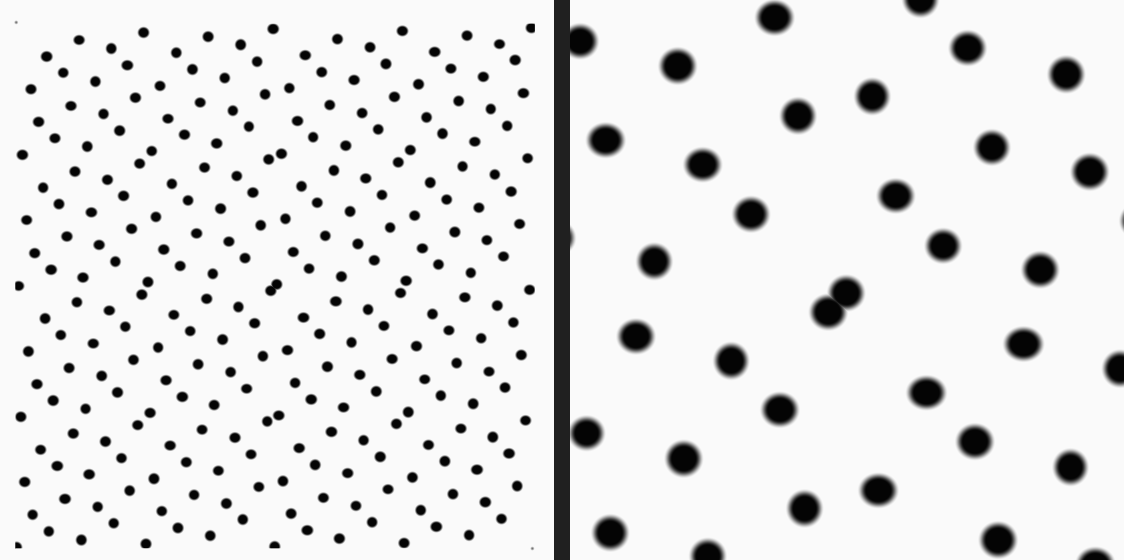
Left: the whole. Right: its middle third, enlarged.
A WebGL 2 fragment shader for this pattern:

```glsl
#version 300 es
precision highp float;
// Draws 256 soft black dots spread evenly by a bit-reversal (Hammersley) sequence.

uniform vec2 u_resolution;
out vec4 fragColor;

const vec3 PAPER = vec3(0.982);
const vec3 INK = vec3(0.015);

const int DOT_COUNT = 256;
const int REACH = 6;                       // neighbouring columns that can touch a pixel
const vec2 FIELD_ORIGIN = vec2(0.0300, 0.0221);
const vec2 FIELD_SIZE = vec2(0.9330, 0.9355);
const float TILT = -0.0033;                // slight drop from left to right
const vec2 CROP_MIN = vec2(0.0276, 0.0208);
const vec2 CROP_MAX = vec2(0.9655, 0.9580);
const float CROP_SOFTNESS = 0.0012;

const float CORE_RADIUS = 0.0065;          // solid black inside, in canvas heights
const float HALO_RADIUS = 0.0119;          // fully paper outside
const float SIZE_VARIATION = 0.0006;
const float STRETCH = 1.03;                // dots are a little wider than tall
const float STRETCH_VARIATION = 0.10;
const float JITTER = 0.0012;

const vec2 SPECK_TOP_LEFT = vec2(0.0293, 0.9600);
const vec2 SPECK_BOTTOM_RIGHT = vec2(0.9610, 0.0205);
const float SPECK_RADIUS = 0.0045;
const float SPECK_STRENGTH = 0.55;

float hash(vec2 p) {
    return fract(sin(dot(p, vec2(12.9898, 78.233))) * 43758.5453);
}

// Mirrors the binary digits of n about the point: 1 -> 1/2, 2 -> 1/4, 3 -> 3/4 ...
float radicalInverse(int n) {
    float value = 0.0;
    float digit = 0.5;
    for (int bit = 0; bit < 8; bit++) {
        value += digit * float(n & 1);
        n >>= 1;
        digit *= 0.5;
    }
    return value;
}

vec2 dotCenter(int n) {
    float along = float(n) / float(DOT_COUNT);
    vec2 center = FIELD_ORIGIN + FIELD_SIZE * vec2(along, radicalInverse(n));
    return center + vec2(0.0, TILT * along);
}

// Ink amount of dot n, with a small change of place, size and proportion.
float dotInk(vec2 uv, int n, float aspect) {
    float id = float(n);
    vec2 wobble = vec2(hash(vec2(id, 1.0)), hash(vec2(id, 2.0))) - 0.5;
    float stretch = STRETCH + STRETCH_VARIATION * (hash(vec2(id, 3.0)) - 0.5);
    float grow = SIZE_VARIATION * (hash(vec2(id, 4.0)) - 0.5);

    vec2 offset = (uv - dotCenter(n)) * vec2(aspect, 1.0) - JITTER * wobble;
    float dist = length(offset * vec2(1.0 / stretch, stretch)) - grow;
    return 1.0 - smoothstep(CORE_RADIUS, HALO_RADIUS, dist);
}

float speckInk(vec2 uv, vec2 center, float aspect) {
    float dist = length((uv - center) * vec2(aspect, 1.0));
    return SPECK_STRENGTH * (1.0 - smoothstep(0.0, SPECK_RADIUS, dist));
}

// 1 inside the rectangle that trims the outermost dots, 0 outside.
float cropMask(vec2 uv) {
    vec2 inside = min(uv - CROP_MIN, CROP_MAX - uv);
    return smoothstep(-CROP_SOFTNESS, CROP_SOFTNESS, min(inside.x, inside.y));
}

void main() {
    vec2 uv = gl_FragCoord.xy / u_resolution;
    float aspect = u_resolution.x / u_resolution.y;

    // Dots are ordered by x, so only nearby indices matter.
    float column = (uv.x - FIELD_ORIGIN.x) / FIELD_SIZE.x * float(DOT_COUNT);
    int nearest = int(floor(column + 0.5));
    float ink = 0.0;
    for (int k = -REACH; k <= REACH; k++) {
        int n = nearest + k;
        if (n < 0 || n >= DOT_COUNT) continue;
        ink = max(ink, dotInk(uv, n, aspect));
    }
    ink *= cropMask(uv);

    // Faint specks at two opposite corners
    ink = max(ink, speckInk(uv, SPECK_TOP_LEFT, aspect));
    ink = max(ink, speckInk(uv, SPECK_BOTTOM_RIGHT, aspect));

    fragColor = vec4(mix(PAPER, INK, ink), 1.0);
}
```
